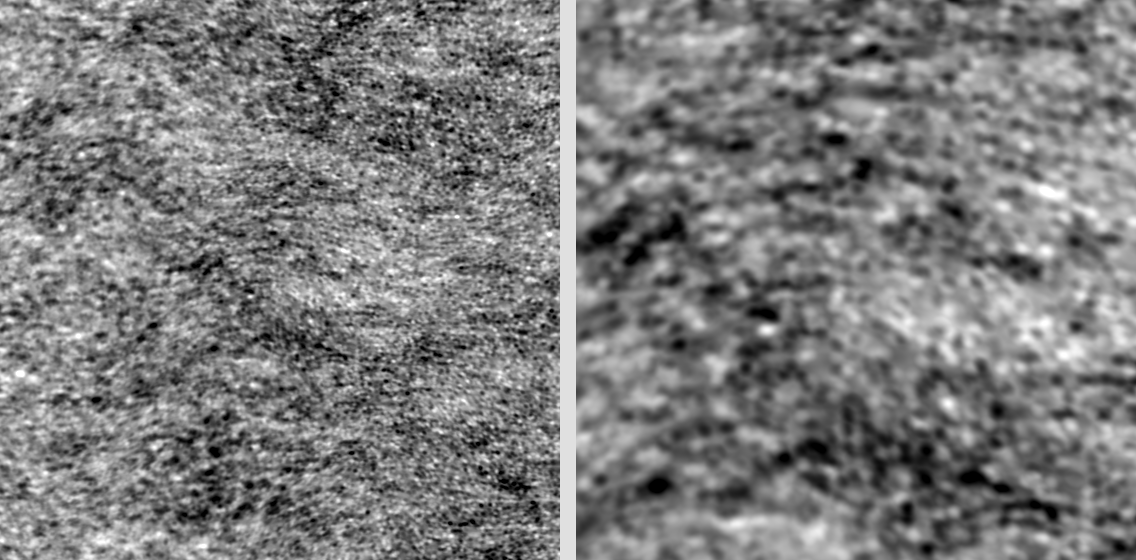
Left: the whole. Right: its middle third, enlarged.
Write a WebGL 2 fragment shader that draws this texture.

```glsl
#version 300 es
precision highp float;
// Grey grainy surface: soft clouds and flat patches under dense speckle.
// Every layer is cellular spot noise (randomly signed round spots, one per
// stretched cell); speckle is coarse at left, fine and streaky at right.

#define MEAN_TONE 0.492
#define CLOUD_CONTRAST 0.052
#define PATCH_CONTRAST 0.058
#define GRAIN_CONTRAST 0.142
#define CLOUD_SIZE vec2(0.21, 0.12)
#define PATCH_SIZE vec2(0.075, 0.034)
#define COARSE_SIZE vec2(0.0145, 0.0092)
#define FINE_SIZE vec2(0.0066, 0.0057)
#define STREAK_SIZE vec2(0.036, 0.0068)

uniform vec2 u_resolution;
out vec4 fragColor;

// Three random values in 0..1 for a cell of a layer
vec3 hashCell(ivec2 cell, int layer) {
  uvec3 v = uvec3(ivec3(cell + 4096, layer)) * 1664525u + 1013904223u;
  v.x += v.y * v.z; v.y += v.z * v.x; v.z += v.x * v.y;
  v ^= v >> 16u;
  v.x += v.y * v.z; v.y += v.z * v.x; v.z += v.x * v.y;
  return vec3(v >> 8u) / 16777216.0;
}

// Sum of jittered spots, scaled to about unit deviation
float spotNoise(vec2 p, int layer) {
  vec2 base = floor(p);
  float sum = 0.0;
  for (int y = -1; y <= 1; y++) {
    for (int x = -1; x <= 1; x++) {
      vec2 cell = base + vec2(x, y);
      vec3 rnd = hashCell(ivec2(cell), layer);
      vec2 d = p - cell - rnd.xy;
      float falloff = max(0.0, 1.0 - dot(d, d));
      sum += (2.0 * rnd.z - 1.0) * falloff * falloff;
    }
  }
  return sum * 2.2;
}

// Gentle bending of the grain direction
vec2 bend(vec2 p) {
  float lift = 0.020 * sin(6.0 * p.x + 3.0 * p.y + 0.6)
             + 0.006 * sin(15.0 * p.x - 9.0 * p.y + 2.0);
  return vec2(p.x + 0.008 * sin(11.0 * p.y + 4.0 * p.x), p.y + lift);
}

// Broad light and shade: brighter left corners, a dark band between them
float broadTone(vec2 p) {
  float left = 1.0 - smoothstep(0.0, 0.55, p.x);
  float band = exp(-pow((p.y - 0.64) / 0.09, 2.0));
  float bandReach = 1.0 - smoothstep(0.45, 0.75, p.x);
  float lowerRight = smoothstep(0.3, 1.0, p.x) * smoothstep(0.7, 0.1, p.y);
  return 0.075 * left - 0.10 * band * bandReach - 0.05 * lowerRight;
}

void main() {
  vec2 p = gl_FragCoord.xy / min(u_resolution.x, u_resolution.y);
  vec2 q = bend(p);

  // Large and middling tone
  float cloud = spotNoise(q / CLOUD_SIZE, 1);
  float patches = spotNoise(q / PATCH_SIZE, 2);
  float tone = broadTone(p) + CLOUD_CONTRAST * cloud + PATCH_CONTRAST * patches;

  // Speckle, shifting from coarse blobs to fine streaked grain
  float fineness = smoothstep(0.22, 0.72, p.x + 0.06 * cloud + 0.12 * (p.y - 0.5));
  float coarse = spotNoise(q / COARSE_SIZE, 3);
  float fine = spotNoise(q / FINE_SIZE, 4);
  float streak = spotNoise(q / STREAK_SIZE, 5);
  float grain = coarse * mix(0.88, 0.40, fineness)
              + fine * mix(0.42, 0.78, fineness)
              + streak * mix(0.22, 0.44, fineness);

  // Shaded places carry stronger speckle
  float strength = GRAIN_CONTRAST * (1.0 + 1.3 * clamp(-tone, -0.08, 0.2));
  float grey = MEAN_TONE + tone + strength * grain;
  fragColor = vec4(vec3(clamp(grey, 0.0, 1.0)), 1.0);
}
```
